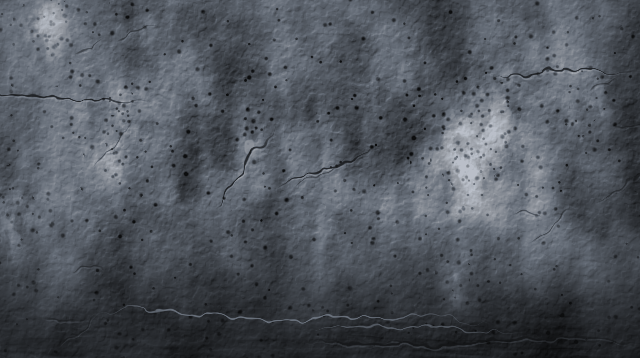
Reproduce this texture procedurally as a Shadertoy shader.

```glsl
// Weathered dark plaster wall: cloudy blue-grey tones, pale worn patches, fine relief.
// Tones and relief are layered cellular blends; cracks are lines bent by layered sines.

vec2 hash2(vec2 cell) {
    vec3 q = fract(cell.xyx * vec3(0.1031, 0.1030, 0.0973));
    q += dot(q, q.yzx + 33.33);
    return fract((q.xx + q.yz) * q.zy);
}

// Smooth cellular noise: random cell values blended by distance
float blotch(vec2 p) {
    vec2 cell = floor(p), f = p - cell;
    float sum = 0.0, total = 0.0;
    for (int j = -1; j <= 1; j++)
    for (int i = -1; i <= 1; i++) {
        vec2 o = vec2(i, j);
        vec2 d = o + hash2(cell + o) - f;
        float w = exp(-5.0 * dot(d, d));
        sum += w * hash2(cell + o + 57.0).x;
        total += w;
    }
    return sum / total;
}

float layers(vec2 p, int octaves) {
    float sum = 0.0, total = 0.0, amp = 1.0;
    for (int i = 0; i < octaves; i++) {
        sum += amp * blotch(p);
        total += amp;
        amp *= 0.55;
        p = p * 2.03 + vec2(17.3, 9.1);
    }
    return sum / total;
}

// Sparse round pits of random size
float pits(vec2 p, float density) {
    vec2 cell = floor(p), f = p - cell;
    float pit = 0.0;
    for (int j = -1; j <= 1; j++)
    for (int i = -1; i <= 1; i++) {
        vec2 o = vec2(i, j), rnd = hash2(cell + o + 131.0);
        float d = length(o + hash2(cell + o) - f);
        float spot = 1.0 - smoothstep(0.1, 0.25 + 0.35 * rnd.y, d);
        pit = max(pit, spot * step(rnd.x, density));
    }
    return pit;
}

float wander(float t) {
    return 0.5 * sin(t * 9.0) + 0.3 * sin(t * 23.0 + 1.0)
         + 0.2 * sin(t * 57.0 + 2.0) + 0.1 * sin(t * 131.0);
}

float crack(vec2 p, vec2 a, vec2 b, float bend, float width) {
    vec2 axis = normalize(b - a), q = p - a;
    float t = dot(q, axis), s = t / distance(a, b);
    float across = q.y * axis.x - q.x * axis.y - bend * wander(t + a.x * 7.0 + a.y * 3.0);
    float taper = smoothstep(0.0, 0.2, s) * (1.0 - smoothstep(0.6, 1.0, s));
    width *= taper * (0.7 + 0.5 * sin(t * 43.0) * sin(t * 71.0 + a.x));
    return taper * (1.0 - smoothstep(0.3 * width, width + 0.002, abs(across)));
}

float darkCracks(vec2 p) {
    float c = crack(p, vec2(0.76, 0.48), vec2(1.10, 0.60), 0.015, 0.0035);
    c = max(c, crack(p, vec2(0.58, 0.42), vec2(0.79, 0.67), 0.025, 0.004));
    c = max(c, crack(p, vec2(1.35, 0.79), vec2(1.82, 0.80), 0.018, 0.003));
    c = max(c, crack(p, vec2(-0.1, 0.73), vec2(0.48, 0.72), 0.008, 0.003));
    c = max(c, crack(p, vec2(0.80, 0.04), vec2(1.90, 0.05), 0.012, 0.004));
    // Scattered hairlines
    for (int i = 0; i < 14; i++) {
        vec2 a = hash2(vec2(i, 5)) * vec2(1.8, 0.9);
        vec2 r = hash2(vec2(i, 23));
        vec2 span = (0.08 + 0.18 * r.x) * vec2(1.0, 1.6 * r.y - 0.4);
        c = max(c, 0.55 * crack(p, a, a + span, 0.015, 0.0018));
    }
    return c;
}

float relief(vec2 p) {
    float strata = 1.0 - smoothstep(0.06, 0.22, p.y);
    return 0.5 * layers(p * 65.0, 2) + 0.7 * layers(p * 14.0, 3)
         + 0.8 * strata * layers(p * vec2(5.0, 38.0), 2);
}

float worn(vec2 p, vec2 centre, vec2 size) {
    vec2 d = (p - centre) / size;
    return exp(-dot(d, d));
}

void mainImage(out vec4 fragColor, in vec2 fragCoord) {
    vec2 p = fragCoord / iResolution.y;
    float side = abs(fragCoord.x / iResolution.x - 0.5) * 2.0;

    // Broad light: dark foot, dim top and sides
    float light = smoothstep(-0.02, 0.52, p.y) * (1.0 - 0.25 * smoothstep(0.75, 1.05, p.y));
    light *= 1.0 - 0.45 * smoothstep(0.6, 1.05, side);
    float cloud = layers(p * vec2(4.2, 3.4) + 3.7, 5) - 0.5;
    float streak = layers(p * vec2(13.0, 3.0) + 41.0, 3) - 0.5;
    float tone = 0.12 + 0.31 * light + (0.75 * cloud + 0.28 * streak) * (0.25 + 0.75 * light);

    // Pale worn patches with ragged, pitted paint
    float wear = worn(p, vec2(1.31, 0.55), vec2(0.10, 0.15))
        + 0.7 * worn(p, vec2(1.40, 0.70), vec2(0.07, 0.10))
        + 0.6 * worn(p, vec2(1.64, 0.70), vec2(0.09, 0.11))
        + 0.8 * worn(p, vec2(0.32, 0.61), vec2(0.06, 0.12))
        + 0.9 * worn(p, vec2(0.13, 0.93), vec2(0.08, 0.11))
        + 0.8 * worn(p, vec2(0.04, 0.38), vec2(0.07, 0.10))
        + 0.7 * worn(p, vec2(1.28, 0.22), vec2(0.05, 0.08))
        + 0.6 * worn(p, vec2(0.70, 0.61), vec2(0.05, 0.13));
    float ragged = layers(p * vec2(26.0, 18.0), 4);
    float flake = smoothstep(0.42, 0.66, ragged + 0.22 * wear - 0.1) * min(wear, 1.0);
    tone += 0.10 * wear + 0.16 * flake;
    tone -= 0.20 * pits(p * 62.0, 0.05 + 0.35 * min(wear, 1.0)) * (0.3 + light);

    // Raking light over the rough surface
    float slope = relief(p) - relief(p + vec2(-0.002, 0.003));
    tone += slope * (0.25 + 0.35 * light);

    // Cracks with a lit lower lip, and pale ridges along the foot
    vec2 q = p + 0.02 * (vec2(layers(p * 22.0, 2), layers(p * 22.0 + 80.0, 2)) - 0.5);
    float gap = darkCracks(q);
    float lip = max(darkCracks(q + vec2(-0.002, 0.005)) - gap, 0.0);
    tone = mix(tone, 0.08, 0.8 * gap) + 0.09 * lip;
    float ridge = crack(q, vec2(0.24, 0.13), vec2(1.45, 0.10), 0.018, 0.0022);
    ridge = max(ridge, 0.7 * crack(q, vec2(0.85, 0.08), vec2(1.50, 0.08), 0.014, 0.002));
    float chip = smoothstep(0.45, 0.65, worn(q, vec2(0.70, 0.59), vec2(0.018, 0.028)));
    tone = mix(tone, 0.52, 0.75 * ridge);
    tone = mix(tone, 0.60, 0.8 * chip * (1.0 - gap));

    // Cool grey, more neutral where pale
    tone = clamp(tone, 0.05, 0.75);
    vec3 tint = mix(vec3(0.93, 1.0, 1.10), vec3(0.97, 1.0, 1.05), smoothstep(0.4, 0.62, tone));
    fragColor = vec4(tone * tint, 1.0);
}
```
